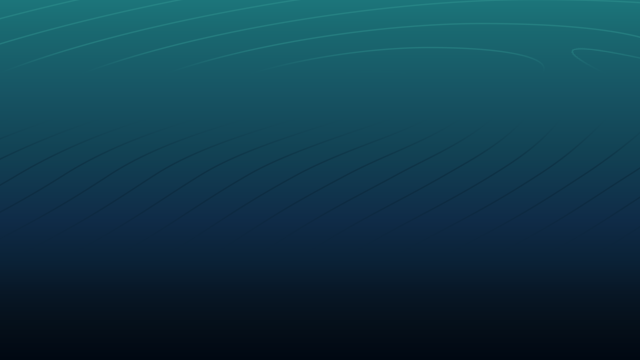
A WebGL 2 fragment shader for this background:

```glsl
#version 300 es
precision highp float;

uniform vec2 u_resolution;
out vec4 outColor;

// Vertical gradient, from the bottom up
const int STOPS = 9;
const float STOP_HEIGHT[STOPS] = float[](0.0, 0.095, 0.19, 0.27, 0.39, 0.58, 0.745, 0.915, 1.0);
const vec3 STOP_COLOR[STOPS] = vec3[](
    vec3(0.00, 0.03, 0.07), vec3(0.02, 0.06, 0.10), vec3(0.03, 0.09, 0.15),
    vec3(0.04, 0.13, 0.21), vec3(0.06, 0.17, 0.28), vec3(0.07, 0.26, 0.33),
    vec3(0.09, 0.33, 0.39), vec3(0.10, 0.41, 0.44), vec3(0.11, 0.46, 0.48));

// Contour lines; lengths are in canvas heights
const float LINE_WIDTH = 0.0026;
const vec3 LIGHT_LINE = vec3(0.20, 0.60, 0.58);
const vec3 DARK_LINE = vec3(0.03, 0.13, 0.20);
const float LIGHT_STRENGTH = 0.42;
const float DARK_STRENGTH = 0.40;

// Nested arches at the top
const vec2 ARCH_CENTER = vec2(0.972, 0.7685);
const float ARCH_SHEAR = 2.2;
const float ARCH_FLATNESS = 3.47;
const float ARCH_RIGHT_STRETCH = 0.7;
const float ARCH_SPACING = 0.2315;
const float ARCH_PHASE = 0.345;

// Small hook at the upper right
const vec2 HOOK_TIP = vec2(1.59, 0.8565);
const float HOOK_SLOPE = -0.33;
const float HOOK_OPENING = 0.0104;

// Slanted lines across the middle
const float SLANT = 1.7;
const float SLANT_SPACING = 0.132;
const float SLANT_PHASE = 1.921;
const float BEND_DEPTH = 0.486;
const float BEND_LEFT = 4.75;
const float BEND_RIGHT = -2.6;
const float WARP = 0.01;

vec3 gradientColor(float height) {
    vec3 color = STOP_COLOR[0];
    for (int i = 1; i < STOPS; i++) {
        float t = (height - STOP_HEIGHT[i - 1]) / (STOP_HEIGHT[i] - STOP_HEIGHT[i - 1]);
        color = mix(color, STOP_COLOR[i], clamp(t, 0.0, 1.0));
    }
    return color;
}

// Coverage of a line at the given distance, softened by one pixel
float lineMask(float dist) {
    float pixel = 1.0 / u_resolution.y;
    float halfWidth = 0.5 * LINE_WIDTH;
    return 1.0 - smoothstep(halfWidth - 0.5 * pixel, halfWidth + pixel, dist);
}

// Change of a field per canvas height
float steepness(float field) {
    return max(length(vec2(dFdx(field), dFdy(field))) * u_resolution.y, 1e-4);
}

float contours(float field, float spacing, float phase) {
    float offset = abs(fract((field - phase) / spacing + 0.5) - 0.5) * spacing;
    return lineMask(offset / steepness(field));
}

// Sheared ellipses, drawn out to the right
float archField(vec2 p) {
    vec2 q = p - ARCH_CENTER;
    q.x -= ARCH_SHEAR * q.y;
    q.x *= q.x > 0.0 ? ARCH_RIGHT_STRETCH : 1.0;
    return length(q * vec2(1.0, ARCH_FLATNESS));
}

// Tilted parabola opening to the right
float hookField(vec2 p) {
    vec2 q = p - HOOK_TIP;
    float v = q.y - HOOK_SLOPE * q.x;
    return v * v - HOOK_OPENING * q.x;
}

// Diagonals that flatten at the left and steepen at the right
float slantField(vec2 p) {
    float depth = 1.0 - p.y;
    float rise = max(BEND_DEPTH - depth, 0.0);
    float bend = mix(BEND_LEFT, BEND_RIGHT, smoothstep(1.04, 1.62, p.x));
    return p.x + SLANT * depth - bend * rise * rise + WARP * sin(5.0 * p.x + 9.0 * p.y);
}

void main() {
    vec2 p = gl_FragCoord.xy / u_resolution.y;
    vec3 color = gradientColor(p.y);

    // Dark diagonals fade in and out around the middle
    float darkFade = smoothstep(0.27, 0.45, p.y) * (1.0 - smoothstep(0.52, 0.68, p.y));
    float dark = contours(slantField(p), SLANT_SPACING, SLANT_PHASE);
    color = mix(color, DARK_LINE, dark * darkFade * DARK_STRENGTH);

    // Light arches and the hook fade out below the top band
    float hook = hookField(p);
    float light = max(contours(archField(p), ARCH_SPACING, ARCH_PHASE),
                      lineMask(abs(hook) / steepness(hook)));
    color = mix(color, LIGHT_LINE, light * smoothstep(0.79, 0.88, p.y) * LIGHT_STRENGTH);

    outColor = vec4(color, 1.0);
}
```
